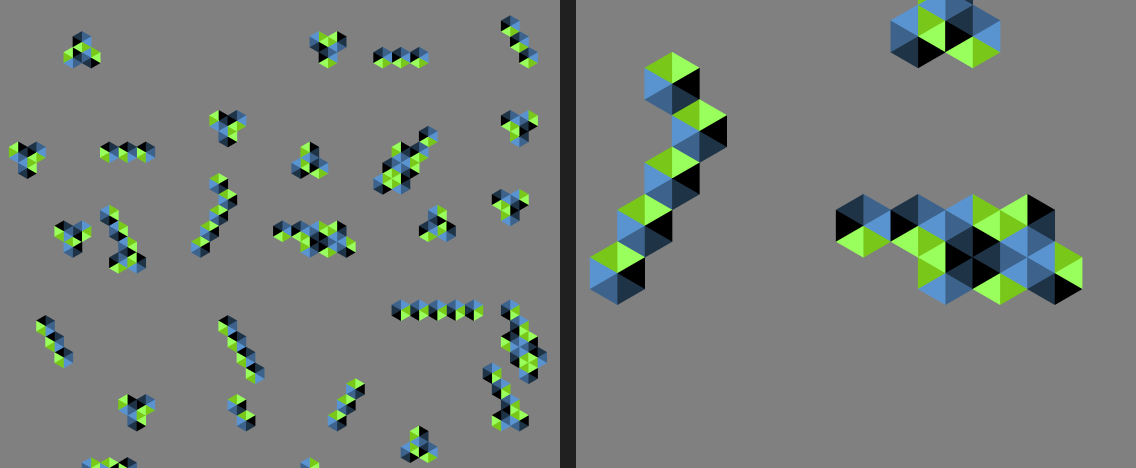
Left, the full canvas; right, a detail of the centre.
Reproduce this pattern procedurally as a WebGL 2 fragment shader.

```glsl
#version 300 es
precision highp float;
// Small clusters of six-coloured hexagons scattered on flat grey.
// Each coarse cell owns one cluster: a walk on a hexagonal lattice that
// runs straight, bends, or zigzags into a clump. Unit: one hexagon width.

uniform vec2 u_resolution;
out vec4 fragColor;

const float HEXES_PER_HEIGHT = 25.68;
const float CELL_SIZE = 5.13;
const float JITTER = 2.6;
const float EMPTY_SHARE = 0.15;
const float HORIZONTAL_SHARE = 0.15;
const float ROW_STEP = 0.8660254;
const float SECTOR = 1.0471976;   // sixth of a turn
const float EDGE_GROW = 0.75;     // closes seams, in pixels
const vec3 GREY = vec3(0.502);

// Sector colours, counterclockwise
const vec3 PALETTE[6] = vec3[6](
    vec3(0.60, 1.00, 0.36),   // light green
    vec3(0.47, 0.78, 0.10),   // green
    vec3(0.35, 0.58, 0.82),   // light blue
    vec3(0.24, 0.39, 0.55),   // blue
    vec3(0.12, 0.20, 0.28),   // navy
    vec3(0.00, 0.00, 0.00));  // black

float hash(vec2 cell, float salt) {
    vec3 v = fract(vec3(cell, salt) * vec3(0.1031, 0.1030, 0.0973) + 0.37);
    v += dot(v, v.yzx + 33.33);
    return fract((v.x + v.y) * v.z);
}

vec2 direction(int k) {
    float a = float(k) * SECTOR;
    return vec2(cos(a), sin(a));
}

vec2 snapToLattice(vec2 p) {
    float row = round(p.y / ROW_STEP);
    return vec2(round(p.x - 0.5 * row) + 0.5 * row, row * ROW_STEP);
}

// Signed distance to a hexagon of width one with a corner on top
float hexDistance(vec2 p) {
    p = abs(p);
    return max(p.x, dot(p, vec2(0.5, ROW_STEP))) - 0.5;
}

vec3 sectorColor(int k, int turn) {
    return PALETTE[(k + turn + 12) % 6];
}

// Six triangles, blended softly across the nearest spoke
vec3 hexColor(vec2 p, int turn, float pixel) {
    float s = atan(p.y, p.x + 1e-6) / SECTOR + 0.5;
    float spoke = round(s);
    float across = length(p) * sin((s - spoke) * SECTOR);
    int k = int(spoke);
    return mix(sectorColor(k - 1, turn), sectorColor(k, turn),
               clamp(across / pixel + 0.5, 0.0, 1.0));
}

// Paints the cluster of one cell over the given colour
vec3 paintCluster(vec3 color, vec2 p, vec2 cell, float pixel) {
    if (hash(cell, 1.0) < EMPTY_SHARE) return color;

    // Shape: straight steps, then zigzag steps
    float kind = hash(cell, 2.0);
    float size = hash(cell, 3.0);
    int straight = 0, zigzag = 2;                                    // trefoil
    bool bent = false;
    if (kind > 0.85) { straight = 1; zigzag = 4 + int(size * 2.0); } // blob
    else if (kind > 0.72) straight = 2;                              // tailed
    else if (kind > 0.65) { straight = 4; zigzag = 0; bent = true; } // arch
    else if (kind > 0.35) {                                          // chain
        straight = 1 + int(size * size * 4.0);
        zigzag = 0;
    }

    // Heading favours the two diagonals
    int heading = hash(cell, 4.0) < HORIZONTAL_SHARE ? 0 : 1 + int(hash(cell, 5.0) * 2.0);
    heading += hash(cell, 6.0) < 0.5 ? 3 : 0;
    int turn = int(hash(cell, 7.0) * 6.0);

    vec2 jitter = JITTER * (vec2(hash(cell, 8.0), hash(cell, 9.0)) - 0.5);
    float halfLength = 0.5 * (float(straight) + 0.5 * float(zigzag));
    vec2 center = snapToLattice((cell + 0.5) * CELL_SIZE + jitter
                                - direction(heading) * halfLength);

    for (int i = 0; i <= straight + zigzag; i++) {
        vec2 local = p - center;
        float cover = clamp(EDGE_GROW - hexDistance(local) / pixel, 0.0, 1.0);
        if (cover > 0.0) color = mix(color, hexColor(local, turn, pixel), cover);

        int side = 0;
        if (i >= straight) {
            side = (i - straight) % 2 == 0 ? -1 : 1;
            turn += 2;
        } else if (bent && i > 0) side = -1;
        center += direction(heading + side);
    }
    return color;
}

void main() {
    float pixel = HEXES_PER_HEIGHT / u_resolution.y;
    vec2 p = gl_FragCoord.xy * pixel;
    vec2 home = floor(p / CELL_SIZE);

    vec3 color = GREY;
    for (int y = -1; y <= 1; y++)
        for (int x = -1; x <= 1; x++)
            color = paintCluster(color, p, home + vec2(x, y), pixel);
    fragColor = vec4(color, 1.0);
}
```
